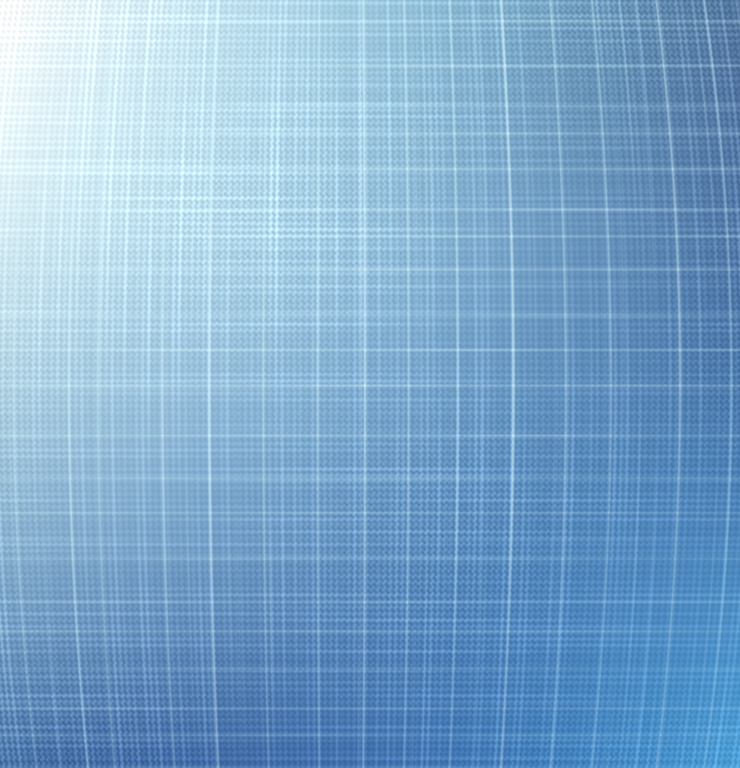
Write a Shadertoy shader that draws this background.

```glsl
const float TAU = 6.2831853;

// Sheet colours: left, centre, right of each row
const vec3 TOP_L = vec3(1.00, 1.00, 1.00), TOP_C = vec3(0.61, 0.78, 0.87), TOP_R = vec3(0.33, 0.47, 0.63);
const vec3 MID_L = vec3(0.70, 0.83, 0.90), MID_C = vec3(0.47, 0.65, 0.80), MID_R = vec3(0.31, 0.49, 0.69);
const vec3 LOW_L = vec3(0.28, 0.45, 0.66), LOW_C = vec3(0.25, 0.44, 0.68), LOW_R = vec3(0.30, 0.63, 0.85);
const vec3 GLOW_COLOR = vec3(0.07, 0.06, 0.04);
const vec2 GLOW_CENTER = vec2(0.38, 0.70);
const vec3 LINE_COLOR = vec3(0.84, 0.97, 1.00);

const vec2 BULGE_CENTER = vec2(0.46, 0.5);
const float BULGE = 0.28;
const float COLUMN_START = 0.222, COLUMN_STEP = 0.067;
const float ROW_START = 0.1204, ROW_STEP = 0.04956;
const float LINE_WIDTH = 0.0019;
const float WEAVE_COUNT = 122.0;
const float WEAVE_STRENGTH = 0.042;
const float THREAD_STRENGTH = 0.12;
const float FAINT_COUNT = 42.0, FAINT_STRENGTH = 0.24;

float hash(float n) {
    return fract(sin(n * 127.1 + 3.7) * 4375.85);
}

// Parabola through three evenly spaced colours
vec3 blend3(vec3 a, vec3 b, vec3 c, float t) {
    return a * (2.0 * t - 1.0) * (t - 1.0) + b * 4.0 * t * (1.0 - t) + c * t * (2.0 * t - 1.0);
}

float softLine(float offset, float width) {
    float d = offset / width;
    return exp(-d * d);
}

// Uneven spacing comes from slow sines of the line index
float columnPosition(float i) {
    float sway = 0.0065 * cos(TAU * (i - 3.2) / 4.7);
    float edgeGap = 0.033 * step(9.5, i) - 0.028 * step(i, -0.5) * step(-1.5, i);
    return COLUMN_START + i * COLUMN_STEP + sway + edgeGap;
}

float rowPosition(float i) {
    float slow = 0.0137 * cos(TAU * (i - 6.0) / 14.0);
    float fast = 0.0065 * cos(TAU * (i - 3.0) / 3.25);
    return 1.0 - (ROW_START + i * ROW_STEP - slow + fast);
}

// Fine parallel fibres, each fading in and out along its own length
float fibres(float across, float along, float seed) {
    float cell = across * WEAVE_COUNT;
    float id = floor(cell) + seed;
    float pulse = 0.5 - 0.5 * cos(TAU * cell);
    float fade = 0.6 + 0.4 * sin(along * (5.0 + 7.0 * hash(id + 31.0)) + TAU * hash(id + 57.0));
    return pulse * (0.3 + 0.9 * hash(id) * fade) - 0.28;
}

// Thin lines, one at a random place in each cell
float faintLines(float across, float along, float width, float seed) {
    float cell = across * FAINT_COUNT;
    float id = floor(cell) + seed;
    float center = 0.2 + 0.6 * hash(id);
    float fade = 0.6 + 0.4 * sin(along * 9.0 + TAU * hash(id + 13.0));
    return hash(id + 29.0) * fade * softLine((fract(cell) - center) / FAINT_COUNT, width);
}

void mainImage(out vec4 fragColor, in vec2 fragCoord) {
    vec2 uv = fragCoord / iResolution.xy;
    vec2 pixel = 1.0 / iResolution.xy;
    vec2 width = max(vec2(LINE_WIDTH), 0.7 * pixel);

    // Background gradient
    vec3 top = blend3(TOP_L, TOP_C, TOP_R, uv.x);
    vec3 mid = blend3(MID_L, MID_C, MID_R, uv.x);
    vec3 low = blend3(LOW_L, LOW_C, LOW_R, uv.x);
    vec3 color = blend3(low, mid, top, uv.y);
    vec2 toGlow = (uv - GLOW_CENTER) / vec2(0.28, 0.22);
    color += GLOW_COLOR * exp(-dot(toGlow, toGlow));

    // Columns bulge outward around the centre height
    float dy = uv.y - BULGE_CENTER.y;
    float bentX = BULGE_CENTER.x + (uv.x - BULGE_CENTER.x) / (1.0 - BULGE * dy * dy);
    vec2 cloth = vec2(bentX, uv.y);

    // Cloth weave: uneven knots in soft patches
    float detail = smoothstep(2.0, 3.8, iResolution.x / WEAVE_COUNT);
    float patches = 0.7 + 0.25 * sin(uv.x * 9.0 + uv.y * 5.0 + 1.0)
                  + 0.25 * sin(uv.y * 11.0 - uv.x * 6.0 + 2.0);
    vec2 wave = sin(cloth * TAU * WEAVE_COUNT);
    vec2 knot = floor(cloth * WEAVE_COUNT * 2.0);
    float uneven = 0.2 + 1.2 * hash(knot.x * 0.37 + knot.y * 1.91);
    color += WEAVE_STRENGTH * detail * patches * wave.x * wave.y * uneven;

    // Crossing fibres
    float fibre = fibres(cloth.x, cloth.y, 5.0) + 0.85 * fibres(cloth.y, cloth.x, 271.0);
    color += THREAD_STRENGTH * detail * fibre * (0.5 + 0.5 * patches);

    // Bright grid lines with fainter ones between
    float lines = FAINT_STRENGTH * (faintLines(cloth.x, cloth.y, 0.8 * width.x, 11.0)
                + 0.8 * faintLines(cloth.y, cloth.x, 0.8 * width.y, 171.0));
    for (float i = -3.0; i < 13.0; i++) {
        float strength = 0.47 + 0.13 * cos(TAU * (i - 1.0) / 3.0);
        lines += strength * softLine(bentX - columnPosition(i), width.x);
    }
    for (float i = -3.0; i < 19.0; i++) {
        float strength = 0.29 + 0.14 * hash(i + 20.0);
        float wear = 0.85 + 0.15 * sin(uv.x * 17.0 + i * 2.3);
        lines += strength * wear * softLine(uv.y - rowPosition(i), width.y);
    }
    float lineFade = mix(0.55, 1.0, smoothstep(0.05, 0.65, uv.y))
                   * mix(1.0, 0.7, smoothstep(0.5, 1.0, uv.x));
    color = mix(color, max(color, LINE_COLOR), clamp(lines * lineFade, 0.0, 0.9));

    fragColor = vec4(clamp(color, 0.0, 1.0), 1.0);
}
```
